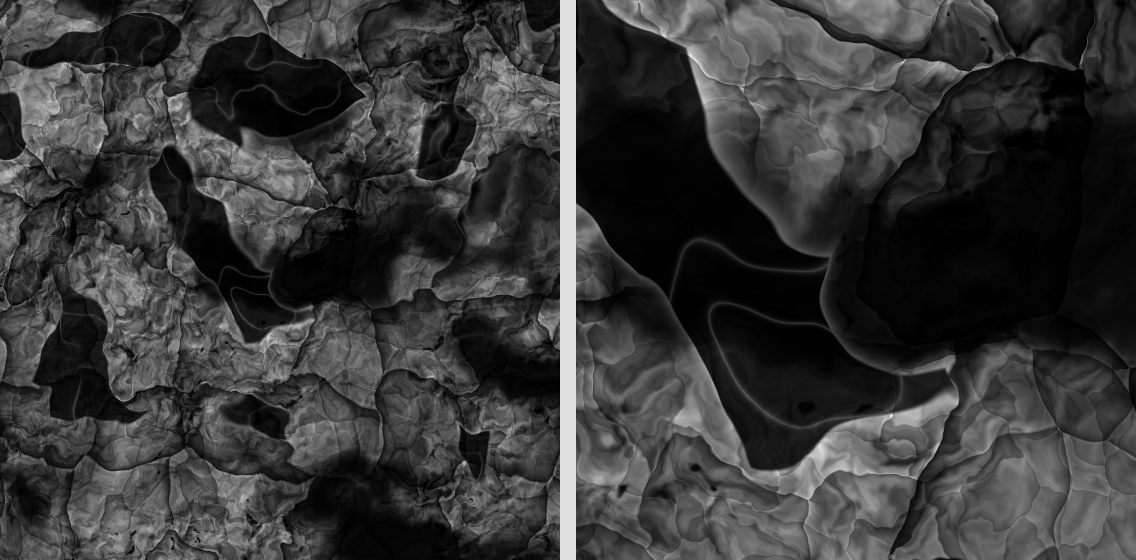
Left, the full canvas; right, a detail of the centre.
This texture is drawn by a WebGL 1 fragment shader. Its source:

```glsl
precision highp float;
// Dark fractured rock: overlapping ragged plates at three scales, with shadowed
// crevices, smooth-rimmed hollows and small pits. Plates are ranked, warped
// Voronoi domes; the stony grain is a directional difference of fractal noise.
uniform vec2 u_resolution;

struct Plate {
  float gap;   // distance-like margin to the neighbouring plate
  float dome;  // height, greatest at the plate centre
  float tone;  // random value of the plate
  float side;  // 1 when lying above the neighbour, 0 when below
};

float hash(vec2 p) {
  return fract(sin(dot(p, vec2(127.1, 311.7))) * 43758.5453);
}

vec2 hash2(vec2 p) {
  return vec2(hash(p), hash(p + 41.7));
}

float noise(vec2 p) {
  vec2 cell = floor(p);
  vec2 f = fract(p);
  f = f * f * (3.0 - 2.0 * f);
  float low = mix(hash(cell), hash(cell + vec2(1.0, 0.0)), f.x);
  float high = mix(hash(cell + vec2(0.0, 1.0)), hash(cell + 1.0), f.x);
  return mix(low, high, f.y);
}

float fbm(vec2 p) {
  float sum = 0.0;
  float gain = 0.533;
  for (int i = 0; i < 4; i++) {
    sum += gain * noise(p);
    p = mat2(1.6, 1.2, -1.2, 1.6) * p + 13.7;
    gain *= 0.5;
  }
  return sum;
}

vec2 warp(vec2 p) {
  return vec2(fbm(p), fbm(p + 57.3)) - 0.5;
}

Plate plates(vec2 p) {
  vec2 best = vec2(-9.0, 0.0);
  vec2 second = best;
  for (int j = -1; j <= 1; j++) {
    for (int i = -1; i <= 1; i++) {
      vec2 cell = floor(p) + vec2(float(i), float(j));
      vec2 centre = cell + 0.15 + 0.7 * hash2(cell);
      float rank = hash(cell + 7.3);
      vec2 candidate = vec2(0.35 * rank - length(p - centre), rank);
      if (candidate.x > best.x) {
        second = best;
        best = candidate;
      } else if (candidate.x > second.x) {
        second = candidate;
      }
    }
  }
  return Plate(best.x - second.x, best.x, best.y, step(second.y, best.y));
}

// Darkens the lower side of an edge and lights a thin rim on the upper side.
float edgeShade(Plate plate, float reach, float shadow, float rim, float blur) {
  float lower = -shadow * exp(-plate.gap / reach);
  float upper = rim * exp(-plate.gap / (0.25 * reach));
  return 1.0 + mix(lower, upper, plate.side) * smoothstep(0.0, blur, plate.gap);
}

float pits(vec2 p, float density) {
  vec2 cell = floor(p);
  vec2 centre = 0.3 + 0.4 * hash2(cell + 3.1);
  float radius = mix(0.06, 0.2, hash(cell + 9.4));
  float inside = 1.0 - smoothstep(0.3 * radius, radius, length(p - cell - centre));
  return inside * step(hash(cell + 21.9), density);
}

void main() {
  vec2 uv = gl_FragCoord.xy / u_resolution.y;
  float pixel = 1.0 / u_resolution.y;

  // Broad bends plus fine tearing, which is weak along smooth edges
  vec2 bend = warp(uv * 5.0);
  vec2 tear = warp(uv * 30.0);
  float ragged = smoothstep(0.3, 0.6, noise(uv * 6.0 + 31.0));
  vec2 bent = uv + 0.16 * bend;
  vec2 torn = bent + mix(0.003, 0.032, ragged) * tear;

  Plate slab = plates(torn * 6.0);
  Plate shard = plates(torn * 13.0 + 5.0);
  Plate flake = plates((bent + 0.035 * tear) * 30.0 + 11.0);

  // Plate tones and broad light
  float shade = 0.36 + 0.24 * (slab.dome + 0.15) + 0.13 * (slab.tone - 0.5);
  shade += 0.12 * (shard.dome + 0.15) + 0.08 * (shard.tone - 0.5);
  shade += 0.07 * (flake.tone - 0.5) + 0.35 * (fbm(uv * 9.0 + 3.0) - 0.5);

  // Stony grain lit from the upper left
  vec2 grain = uv * 48.0 + 2.5 * tear + 3.0 * bend;
  float relief = fbm(grain) - fbm(grain + vec2(-0.22, 0.26));
  shade += 0.75 * relief * mix(0.6, 1.2, ragged);

  // Plate edges, valleys and pits
  shade *= edgeShade(slab, 0.12, 0.85, 0.45, 12.0 * pixel);
  shade *= edgeShade(shard, 0.10, 0.50, 0.35, 26.0 * pixel);
  shade *= edgeShade(flake, 0.12, 0.28, 0.25, 60.0 * pixel);
  shade *= mix(0.1, 1.0, smoothstep(0.25, 0.46, fbm(torn * 6.0 + 19.0)));
  shade *= 1.0 - 0.85 * pits(uv * 15.0 + 5.0 * tear * 0.3, 0.16);

  // Smooth hollows with pointed corners, bright rims and creased floors
  float hollow = max(noise(bent * 8.0 + 71.0), noise(bent * 9.0 + 23.0)) - 0.35;
  float outside = smoothstep(-8.0 * pixel, 8.0 * pixel, hollow);
  float rim = exp(-max(hollow, 0.0) / 0.025) * noise(uv * 11.0 + 47.0);
  float crease = pow(1.0 - abs(2.0 * noise(bent * 20.0 + 83.0) - 1.0), 22.0);
  float bottom = 0.22 * shade + 0.28 * crease * noise(uv * 14.0);
  shade = mix(bottom, shade + 0.38 * rim, outside);

  gl_FragColor = vec4(vec3(clamp(shade, 0.0, 1.0)), 1.0);
}
```
